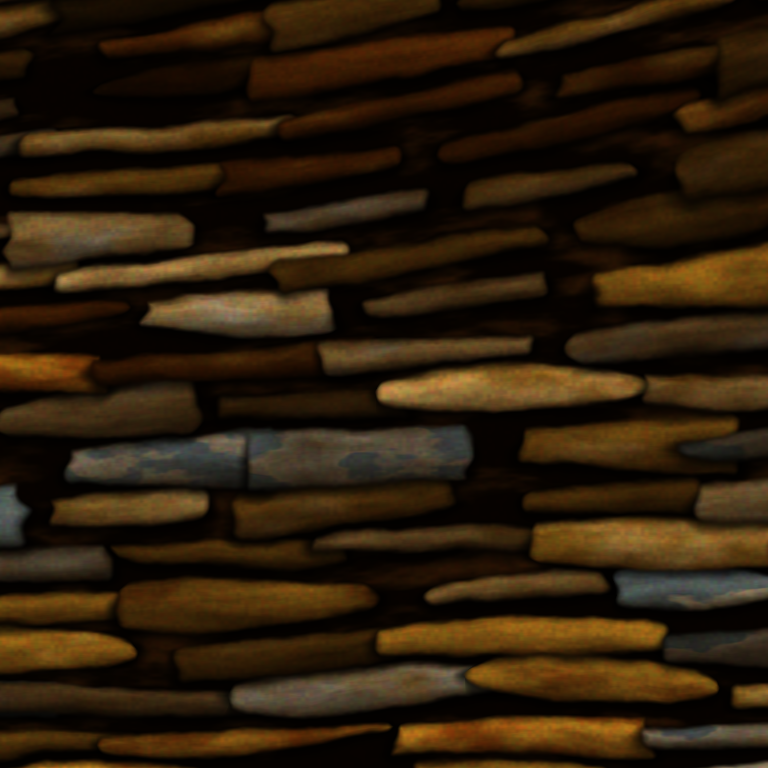
This texture is drawn by a three.js fragment shader. Its source:

```glsl
// Dry-stone wall of thin, weathered slates in ochre, tan, grey and rust.
// Jittered slabs are laid in tilted rows from the bottom up; each shades
// the gap below it and is textured with stretched fractal noise.
varying vec2 vUv;

float hash(vec2 p) {
  vec3 q = fract(p.xyx * vec3(0.1031, 0.1030, 0.0973));
  q += dot(q, q.yzx + 33.33);
  return fract((q.x + q.y) * q.z);
}

float noise(vec2 p) {
  vec2 i = floor(p), f = fract(p);
  f = f * f * (3.0 - 2.0 * f);
  return mix(mix(hash(i), hash(i + vec2(1.0, 0.0)), f.x),
             mix(hash(i + vec2(0.0, 1.0)), hash(i + 1.0), f.x), f.y);
}

float fbm(vec2 p) {
  float sum = 0.0, amp = 0.53;
  for (int i = 0; i < 4; i++) {
    sum += amp * noise(p);
    p = p * 2.03 + 17.3;
    amp *= 0.5;
  }
  return sum;
}

// Rounded slab whose half height tapers along x and thins to a lens
float slab(vec2 q, vec2 halfSize, float taper, float lens, float corner) {
  float x = clamp(q.x / halfSize.x, -1.0, 1.0);
  float h = halfSize.y * (1.0 + taper * x);
  h *= mix(1.0, sqrt(1.0 - x * x), lens);
  vec2 a = abs(q) - vec2(halfSize.x, h) + corner;
  return length(max(a, 0.0)) + min(max(a.x, a.y), 0.0) - corner;
}

// Base colour of a stone, from rusty to grey as kind rises
vec3 stoneColor(float kind) {
  vec3 rust = vec3(0.44, 0.21, 0.03), ochre = vec3(0.55, 0.36, 0.08);
  vec3 tan_ = vec3(0.62, 0.47, 0.24), grey = vec3(0.54, 0.48, 0.38);
  vec3 c = mix(rust, ochre, smoothstep(0.05, 0.25, kind));
  c = mix(c, tan_, smoothstep(0.42, 0.68, kind));
  c = mix(c, grey, smoothstep(0.72, 0.9, kind));
  return mix(c, vec3(0.31, 0.34, 0.33), smoothstep(0.97, 1.02, kind));
}

void main() {
  // Courses rise to the right, more so near the top
  vec2 p = vUv;
  p.y -= (p.x - 0.5) * (0.02 + 0.13 * smoothstep(0.35, 1.0, p.y));
  p.y += 0.03 * (noise(vUv * vec2(3.0, 4.0)) - 0.5);

  // Dark gaps with faint earth inside
  vec3 color = vec3(0.025, 0.009, 0.0);
  color += vec3(0.13, 0.065, 0.015) * smoothstep(0.5, 0.85, fbm(p * vec2(9.0, 28.0)));

  // Rough outline shared by the slabs
  vec2 rough = vec2(0.022, 0.013) * (vec2(noise(p * vec2(20.0, 45.0)),
                                          fbm(p * vec2(15.0, 32.0) + 40.0)) - 0.5);

  vec2 cell = vec2(0.3, 0.064);
  float row = floor(p.y / cell.y);
  for (int j = -1; j <= 1; j++) {
    float r = row + float(j);
    float shift = hash(vec2(r, 7.0));
    float column = floor(p.x / cell.x + shift);
    for (int i = -1; i <= 1; i++) {
      vec2 id = vec2(column + float(i), r);
      float size = hash(id + 11.0), kind = hash(id + 23.0);
      float tone = hash(id + 37.0), lean = hash(id + 51.0);
      float form = hash(id + 67.0), drift = hash(id + 83.0);

      // Place, lean and shape the stone
      vec2 center = (id + 0.5 - vec2(shift, 0.0)) * cell;
      center += (vec2(drift, form) - 0.5) * vec2(0.09, 0.016);
      vec2 q = p - center + rough;
      q.y -= (lean - 0.4) * 0.13 * q.x;
      vec2 halfSize = vec2(mix(0.1, 0.195, hash(id + 97.0)), mix(0.017, 0.037, size * size));
      float d = slab(q, halfSize, (drift - 0.5) * 0.7, form * form * 0.9,
                     mix(0.004, 0.013, lean));

      // Shade what lies below, then lay the stone over it
      color *= mix(0.22, 1.0, smoothstep(-0.002, 0.022, d + max(q.y, 0.0) * 0.6));
      float cover = 1.0 - smoothstep(-0.005, 0.003, d);
      if (cover > 0.0) {
        vec2 along = vec2(p.x, q.y) + id * 3.7;
        float strata = fbm(along * vec2(14.0, 75.0));
        float patches = fbm(along * vec2(11.0, 26.0) + 9.0);
        float height = smoothstep(-1.1, 0.5, q.y / halfSize.y);
        float light = mix(0.3, 1.12, pow(tone, 0.8)) * mix(0.5, 1.0, height);
        light *= 0.5 + 0.55 * strata + 0.5 * patches;
        light *= mix(1.0, 0.6, smoothstep(0.5, 0.9, vUv.y));
        light *= mix(0.6, 1.0, smoothstep(0.0, 0.012, -d));

        float hue = kind + 0.45 * (patches - 0.5) + 0.12 - 0.3 * smoothstep(0.3, 0.85, vUv.y);
        vec3 stone = stoneColor(hue) * light;
        stone *= mix(vec3(1.0, 0.8, 0.55), vec3(1.0), clamp(light * 1.3, 0.0, 1.0));
        color = mix(color, stone, cover);
      }
    }
  }

  // Fine coloured grain
  vec3 grain = vec3(noise(vUv * 190.0), noise(vUv * 190.0 + 50.0), noise(vUv * 190.0 + 90.0));
  color *= 1.0 + 0.2 * (grain - 0.5);
  gl_FragColor = vec4(color, 1.0);
}
```
